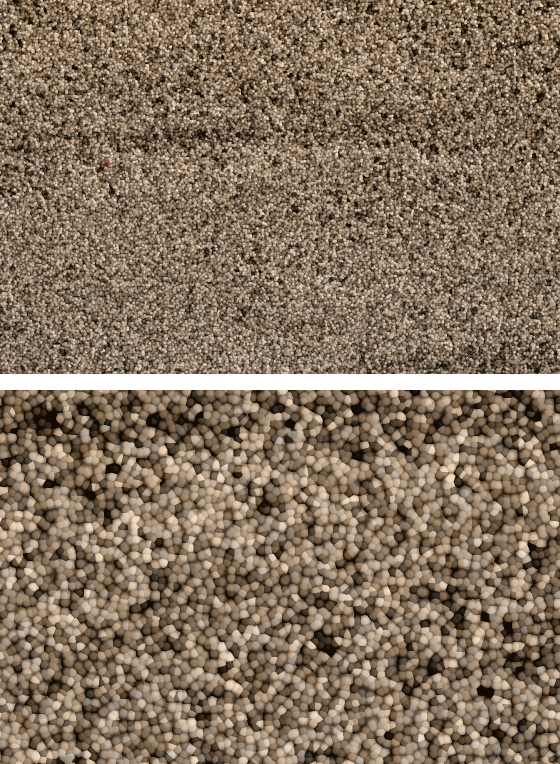
Top, the full canvas; bottom, a detail of the centre.
A WebGL 2 fragment shader for this texture:

```glsl
#version 300 es
precision highp float;
// Coarse sunlit sand: tiny grains on rough clumps and soft ridges, with sparse pebbles.

uniform vec2 u_resolution;
out vec4 fragColor;

const vec2 LIGHT = vec2(0.86, 0.51);
const float GRAIN_SCALE = 150.0;
const float PEBBLE_SCALE = 9.0;

vec2 hash2(vec2 cell) {
    vec3 q = fract(cell.xyx * vec3(0.1031, 0.1030, 0.0973));
    q += dot(q, q.yzx + 33.33);
    return fract((q.xx + q.yz) * q.zy);
}

// Cellular noise: xy = offset from the nearest centre, z = random cell value.
vec3 cellular(vec2 p) {
    vec2 base = floor(p);
    vec3 nearest = vec3(9.0);
    for (int y = -1; y <= 1; y++) {
        for (int x = -1; x <= 1; x++) {
            vec2 cell = base + vec2(x, y);
            vec2 offset = p - cell - hash2(cell + 17.0);
            if (dot(offset, offset) < dot(nearest.xy, nearest.xy))
                nearest = vec3(offset, hash2(cell + 71.3).x);
        }
    }
    return nearest;
}

// Layered sines, each octave turned and bent by the previous one; about -1 to 1.
float undulation(vec2 p) {
    float sum = 0.0, amplitude = 0.5;
    for (int i = 0; i < 4; i++) {
        sum += amplitude * sin(p.x + 1.7 * sin(p.y + sum)) * cos(p.y * 0.9 + float(i));
        p = mat2(0.8, 0.6, -0.6, 0.8) * p * 1.9 + 2.3;
        amplitude *= 0.65;
    }
    return sum;
}

// Soft streak through a centre, with a slope and half extents.
float streak(vec2 p, vec2 centre, float slope, vec2 extent) {
    vec2 d = p - centre;
    d.y -= slope * d.x + 0.018 * undulation(p * vec2(9.0, 14.0));
    d /= extent;
    return exp(-dot(d, d));
}

// Rougher ground towards the top and right.
float roughness(vec2 p) {
    float trend = 0.45 + 0.4 * smoothstep(0.2, 0.75, p.y) + 0.14 * p.x;
    return clamp(trend + 0.35 * undulation(p * vec2(5.0, 8.0)), 0.3, 1.3);
}

// Broad light and shade of the ground.
float ridges(vec2 p) {
    float shade = 0.045 * undulation(p * vec2(3.5, 11.0) + 4.0);
    shade -= 0.16 * streak(p, vec2(0.52, 0.635), 0.02, vec2(0.30, 0.022));
    shade -= 0.10 * streak(p, vec2(1.36, 0.82), -0.25, vec2(0.20, 0.020));
    shade -= 0.07 * streak(p, vec2(1.00, 0.67), -0.12, vec2(0.35, 0.060));
    shade -= 0.08 * streak(p, vec2(1.20, 0.03), -0.05, vec2(0.25, 0.025));
    shade += 0.05 * streak(p, vec2(1.15, 0.58), -0.08, vec2(0.30, 0.040));
    return shade;
}

// Clumps and dark pits, lit from one side.
float relief(vec2 p) {
    vec2 bent = p + 0.007 * vec2(undulation(p * 37.0), undulation(p * 41.0 + 5.0));
    vec3 clump = cellular(bent * 58.0);
    vec3 mound = cellular(bent * vec2(21.0, 27.0) + 40.0);
    float pit = smoothstep(0.66, 0.95, clump.z)
              * (1.0 - smoothstep(0.15, 0.6, length(clump.xy)));
    return 0.20 * dot(clump.xy, LIGHT) + 0.10 * dot(mound.xy, LIGHT) - 0.42 * pit;
}

// Maps brightness to the brown sand ramp.
vec3 sandColor(float tone, float warmth) {
    tone = clamp(tone, 0.04, 0.86);
    float spread = min(0.02 + 0.17 * tone, 0.083);
    return vec3(tone) + spread * warmth * vec3(1.0, 0.0, -1.07);
}

// Sparse pale pebbles and a few red chips, with a cast shadow.
vec3 addPebbles(vec3 color, vec2 p, float grainValue) {
    vec3 cell = cellular(p * PEBBLE_SCALE + 3.0);
    vec2 d = cell.xy / PEBBLE_SCALE;
    float present = step(0.86, cell.z);
    float red = step(0.975, cell.z);
    float radius = mix(0.0045 + 0.005 * fract(cell.z * 57.0), 0.0055, red);
    d.y *= 1.25;
    float size = length(d) + 0.0015 * sin(atan(d.y, d.x) * 3.0 + cell.z * 90.0);
    float shadow = 1.0 - smoothstep(0.6, 1.15, length(d + LIGHT * radius * 0.9) / radius);
    float body = 1.0 - smoothstep(0.8, 1.05, size / radius);
    vec3 stone = mix(vec3(0.66, 0.61, 0.53), vec3(0.62, 0.22, 0.12), red);
    stone += 0.12 * dot(d, LIGHT) / radius + 0.12 * (grainValue - 0.5);
    color *= 1.0 - 0.7 * present * shadow * (1.0 - red);
    return mix(color, stone, present * body);
}

vec3 sand(vec2 p) {
    vec3 grain = cellular(p * GRAIN_SCALE);
    vec2 centre = p - grain.xy / GRAIN_SCALE;
    float tone = 0.545 + 0.44 * (grain.z - 0.5) + 0.14 * dot(grain.xy, LIGHT);
    tone -= 0.30 * smoothstep(0.3, 0.85, length(grain.xy));
    tone += roughness(p) * relief(centre) + ridges(p);
    float warmth = mix(0.85, 1.12, p.y) + 0.5 * (fract(grain.z * 43.0) - 0.5);
    return addPebbles(sandColor(tone, warmth), p, grain.z);
}

void main() {
    // Four samples per pixel smooth the grain edges.
    vec3 color = vec3(0.0);
    for (int i = 0; i < 4; i++) {
        vec2 shift = vec2(i % 2, i / 2) * 0.5 - 0.25;
        color += sand((gl_FragCoord.xy + shift) / u_resolution.y);
    }
    fragColor = vec4(color * 0.25, 1.0);
}
```
